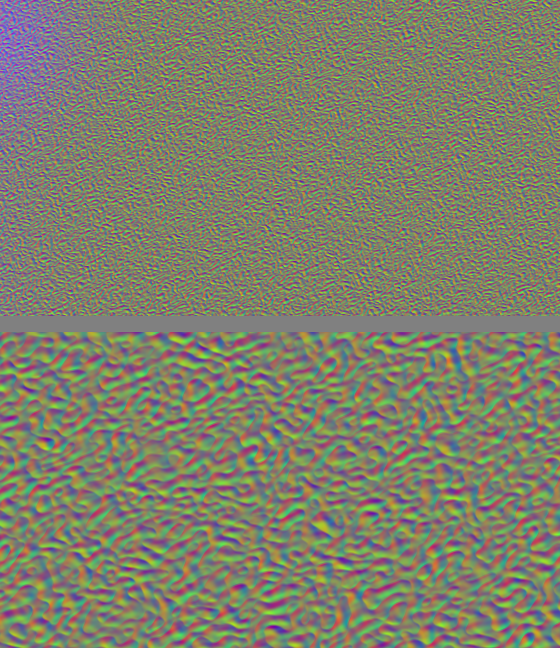
Top, the full canvas; bottom, a detail of the centre.
This texture is drawn by a Shadertoy shader. Its source:

```glsl
// Fine leathery relief tinted by the direction of its slope, with a violet glow at the upper left.

const float TAU = 6.28318;
const float GRAIN_TILT = 0.38;                   // radians, rising to the right
const vec2 GRAIN_DENSITY = vec2(86.0, 118.0);    // cells per canvas height
const vec3 SURFACE_COLOR = vec3(0.50, 0.505, 0.41);
const vec3 ACROSS_TINT = vec3(1.0, 0.0, -0.67);  // slope facing sideways
const vec3 UPWARD_TINT = vec3(0.0, 1.0, -0.45);  // slope facing up or down
const vec3 GLOW_COLOR = vec3(0.02, -0.05, 0.24);

float hash(vec2 cell) {
    vec3 h = fract(cell.xyx * 0.1031);
    h += dot(h, h.yzx + 33.33);
    return fract((h.x + h.y) * h.z);
}

vec2 direction(float angle) {
    return vec2(cos(angle), sin(angle));
}

vec2 rotate(vec2 p, float angle) {
    vec2 axis = direction(angle);
    return vec2(dot(p, axis), dot(p, vec2(-axis.y, axis.x)));
}

// Contribution of one lattice corner
float cornerRamp(vec2 cell, vec2 offset) {
    return dot(direction(TAU * hash(cell)), offset);
}

float gradientNoise(vec2 p) {
    vec2 cell = floor(p);
    vec2 f = p - cell;
    vec2 blend = f * f * f * (f * (f * 6.0 - 15.0) + 10.0);
    vec2 x = vec2(1.0, 0.0);
    vec2 y = vec2(0.0, 1.0);
    float low = mix(cornerRamp(cell, f), cornerRamp(cell + x, f - x), blend.x);
    float high = mix(cornerRamp(cell + y, f - y), cornerRamp(cell + 1.0, f - 1.0), blend.x);
    return mix(low, high, blend.y);
}

// Rounded pebbles parted by narrow creases
float pebbles(vec2 p, float creaseWidth) {
    float n = gradientNoise(p);
    return sqrt(n * n + creaseWidth * creaseWidth);
}

// Creased pebbles roughened by a finer layer, along slightly bent grain
float reliefHeight(vec2 p, float tilt, vec2 density) {
    vec2 bend = vec2(gradientNoise(p * 17.0 + 40.0), gradientNoise(p * 17.0 + 90.0));
    vec2 q = p + 0.006 * bend;
    float height = pebbles(rotate(q, tilt) * density * 0.62 + 350.0, 0.025);
    return height + 0.4 * gradientNoise(rotate(q, tilt) * density + 200.0);
}

vec2 reliefSlope(vec2 p, float tilt, vec2 density, float reach) {
    vec2 dx = vec2(reach, 0.0);
    vec2 dy = vec2(0.0, reach);
    float across = reliefHeight(p + dx, tilt, density) - reliefHeight(p - dx, tilt, density);
    float upward = reliefHeight(p + dy, tilt, density) - reliefHeight(p - dy, tilt, density);
    return vec2(across, upward) / (2.0 * reach);
}

vec3 slopeTint(vec2 slope, float gain) {
    return gain * (slope.x * ACROSS_TINT + slope.y * UPWARD_TINT);
}

// Soft spot on the left border, with a faint strip below it
float cornerGlow(vec2 p, vec2 center, float radius) {
    vec2 d = (p - center) / radius;
    return exp(-dot(d, d)) + 0.3 * exp(-p.x * 6.0);
}

void mainImage(out vec4 fragColor, in vec2 fragCoord) {
    vec2 p = fragCoord / iResolution.y;
    vec2 slope = reliefSlope(p, GRAIN_TILT, GRAIN_DENSITY, 0.0013);
    vec3 color = SURFACE_COLOR + slopeTint(slope, 0.0029);
    color += GLOW_COLOR * cornerGlow(p, vec2(0.0, 0.88), 0.24);
    fragColor = vec4(clamp(color, 0.0, 1.0), 1.0);
}
```
